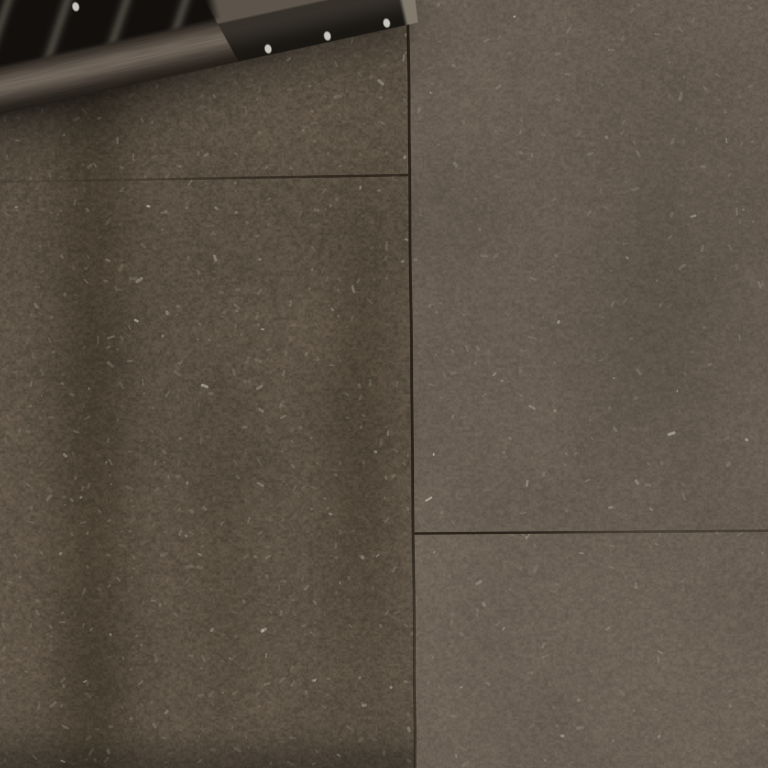
This texture is drawn by a Shadertoy shader. Its source:

```glsl
// Worn brown rubber floor tiles in two staggered columns, with thin dark seams,
// fine grain and pale flecks. A ribbed metal bar with studs crosses the top left.
// Tiles come from mod, flecks from hashed grids, the bar from a rotated frame.

float hash(vec2 p) {
    vec3 q = fract(vec3(p.xyx) * 0.1031);
    q += dot(q, q.yzx + 33.33);
    return fract((q.x + q.y) * q.z);
}

float noise(vec2 p) {
    vec2 i = floor(p), f = fract(p);
    f = f * f * (3.0 - 2.0 * f);
    return mix(mix(hash(i), hash(i + vec2(1, 0)), f.x),
               mix(hash(i + vec2(0, 1)), hash(i + vec2(1, 1)), f.x), f.y);
}

float fbm(vec2 p) {
    float sum = 0.0, amp = 0.5;
    for (int i = 0; i < 4; i++) {
        sum += amp * noise(p);
        p = p * 2.03 + 17.0;
        amp *= 0.5;
    }
    return sum;
}

float segment(vec2 p, vec2 a, vec2 b) {
    vec2 d = b - a;
    return length(p - a - d * clamp(dot(p - a, d) / dot(d, d), 0.0, 1.0));
}

float bump(float x, float center, float width) {
    float t = (x - center) / width;
    return exp(-t * t);
}

// Short, randomly turned flecks; one candidate per grid cell
float flecks(vec2 p, float cells, float chance, float px) {
    vec2 id = floor(p * cells);
    float seed = cells * 3.7;
    float turn = 6.2832 * hash(id + seed + 5.0);
    vec2 center = 0.25 + 0.5 * vec2(hash(id + seed + 11.0), hash(id + seed + 23.0));
    vec2 d = (fract(p * cells) - center) / cells;
    vec2 reach = vec2(cos(turn), sin(turn)) * mix(0.0004, 0.004, pow(hash(id + seed + 31.0), 2.0));
    float radius = mix(0.0006, 0.0018, hash(id + seed + 47.0));
    float shape = 1.0 - smoothstep(radius - px * 0.5, radius + px, segment(d, -reach, reach));
    return shape * step(hash(id + seed), chance) * mix(0.25, 1.0, hash(id + seed + 59.0));
}

vec3 floorColor(vec2 p, float px) {
    float seamX = mix(0.541, 0.531, p.y) + 0.001 * (noise(p.yy * 9.0) - 0.5);
    float right = smoothstep(-px, px, p.x - seamX);

    // Tile tone: the left column is darker and carries soft vertical stains
    float stain = 0.75 * bump(p.x, 0.12, 0.055) + 0.6 * bump(p.x, 0.47, 0.05) * bump(p.y, 0.45, 0.3)
                + 0.35 * bump(p.x, 0.29, 0.05) * bump(p.y, 0.3, 0.25);
    vec3 left = mix(vec3(0.355, 0.315, 0.265), vec3(0.265, 0.23, 0.18), stain);
    left *= 1.0 - 0.25 * bump(p.y, 0.0, 0.035);
    vec3 color = mix(left, vec3(0.398, 0.358, 0.315), right);
    color *= 1.0 + 0.03 * right * (1.0 - smoothstep(0.3, 0.31, p.y));
    color *= 1.0 - 0.08 * right * bump(p.x, 0.85, 0.15) * bump(p.y, 0.62, 0.2);

    // Blotches and fine grain
    color *= 0.92 + 0.17 * fbm(p * 7.0);
    float grain = noise(p * vec2(190, 260)) + noise(p * 410.0 + 40.0) - 1.0;
    color *= 1.0 + mix(0.16, 0.11, right) * grain;

    // Flecks, denser on the left column
    float dust = flecks(p, 13.0, 0.20, px) + 0.55 * flecks(p, 31.0, mix(0.26, 0.10, right), px)
               + 0.3 * flecks(p, 67.0, mix(0.30, 0.14, right), px);
    color = mix(color, vec3(0.72, 0.71, 0.66), min(dust, 1.0) * 0.8);

    // Staggered cross seams and the long seam between columns
    float joint = mix(0.763 + 0.017 * p.x, 0.301 + 0.008 * p.x, right);
    float toJoint = abs(mod(p.y - joint + 0.462, 0.924) - 0.462);
    float cross = 1.0 - smoothstep(0.0008, 0.0012 + px, toJoint);
    cross *= mix(smoothstep(0.0, 0.5, p.x) * 0.7 + 0.15, 1.0 - 0.5 * smoothstep(0.65, 0.85, p.x), right);
    float lengthwise = 1.0 - smoothstep(0.001, 0.0014 + px, abs(p.x - seamX));
    lengthwise *= mix(0.65, 1.0, smoothstep(0.15, 0.4, p.y));
    return mix(color, vec3(0.13, 0.10, 0.07), 0.85 * max(cross, lengthwise));
}

vec3 addBar(vec3 color, vec2 p, float px) {
    // Frame with x along the lower edge of the bar and y across it
    vec2 axis = vec2(0.977, 0.213);
    vec2 q = p - vec2(0.0, 0.852);
    q = vec2(dot(q, axis), dot(q, vec2(-axis.y, axis.x)));
    float inside = smoothstep(-px, px, q.y) * (1.0 - smoothstep(-px, px, q.x - 0.557 - 0.1 * q.y));

    // Contact shadow below the bar
    float shade = exp(-max(-q.y, 0.0) * 28.0) * (1.0 - smoothstep(0.5, 0.6, q.x));
    color *= 1.0 - shade * mix(0.6, 0.3, smoothstep(0.0, 0.5, q.x));

    // Rounded brushed tube, then a dark flat plate with a pale end
    float tube = bump(q.y, 0.034, 0.02);
    vec3 metal = mix(vec3(0.12, 0.10, 0.08), vec3(0.42, 0.38, 0.34), tube);
    metal *= 0.94 + 0.12 * noise(q * vec2(30, 500));
    vec3 plate = mix(vec3(0.10, 0.09, 0.075), vec3(0.21, 0.19, 0.165), smoothstep(0.005, 0.045, q.y));
    plate = mix(plate, vec3(0.36, 0.33, 0.29), smoothstep(0.052, 0.056, q.y));
    metal = mix(metal, plate, smoothstep(-px, px, q.x - 0.318 + 0.3 * q.y));
    metal = mix(metal, vec3(0.50, 0.47, 0.42), smoothstep(0.538, 0.545, q.x));

    // Dark hollow above the tube, crossed by slanted ribs
    float hollow = smoothstep(0.056, 0.064, q.y) * (1.0 - smoothstep(0.29, 0.31, q.x));
    float rib = bump(mod(q.x - 0.6 * q.y, 0.085), 0.042, 0.008);
    metal = mix(metal, mix(vec3(0.07, 0.06, 0.05), vec3(0.32, 0.30, 0.27), 0.75 * rib), hollow);

    // Evenly spaced bright studs, and one inside the hollow
    for (int i = 0; i < 4; i++) {
        vec2 stud = i < 3 ? vec2(0.359 + 0.079 * float(i), 0.008) : vec2(0.126, 0.115);
        float d = length((q - stud) * vec2(1.0, 0.75));
        metal = mix(metal, vec3(0.78, 0.77, 0.74), 1.0 - smoothstep(0.003, 0.0045 + px, d));
    }
    return mix(color, metal, inside);
}

void mainImage(out vec4 fragColor, in vec2 fragCoord) {
    vec2 p = fragCoord / iResolution.xy;
    float px = 1.0 / iResolution.y;
    fragColor = vec4(addBar(floorColor(p, px), p, px), 1.0);
}
```
